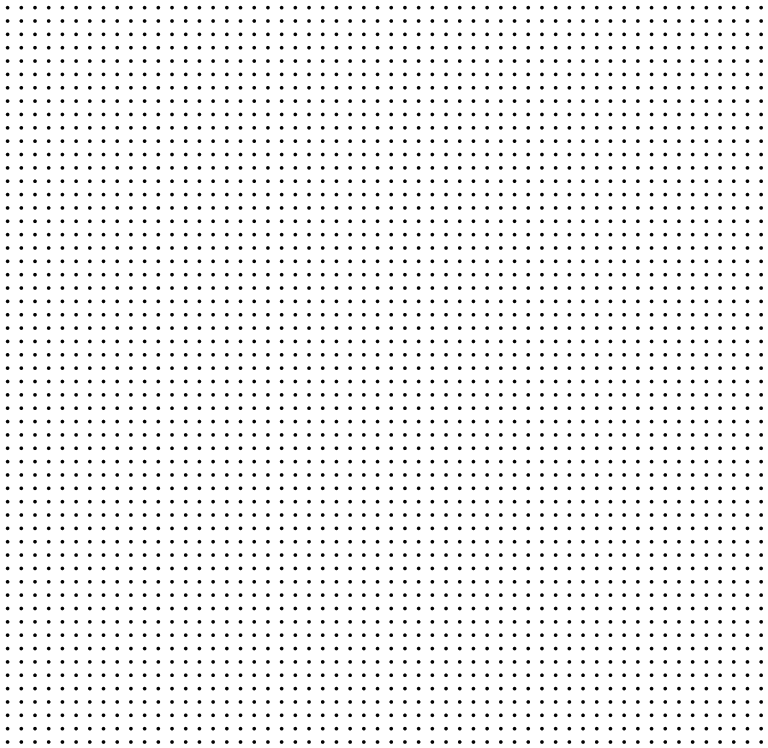
This pattern is drawn by a Shadertoy shader. Its source:

```glsl
// Regular grid of small black round dots on white, 56 across and 56 down.

// Signed distance to the nearest dot edge, in units of the canvas height
float dotGrid(vec2 uv, float aspect) {
    vec2 pitch = vec2(0.01784, 0.01785);
    vec2 firstDot = vec2(0.0099, 0.0080);
    vec2 cell = fract((uv - firstDot) / pitch + 0.5) - 0.5;
    vec2 offset = cell * pitch * vec2(aspect, 1.0);
    return length(offset) - 0.0024;
}

void mainImage(out vec4 fragColor, in vec2 fragCoord) {
    vec2 uv = fragCoord / iResolution.xy;
    float dist = dotGrid(uv, iResolution.x / iResolution.y);

    // One pixel wide edge
    float ink = clamp(0.5 - dist * iResolution.y, 0.0, 1.0);

    vec3 color = mix(vec3(1.0), vec3(0.01), ink);
    fragColor = vec4(color, 1.0);
}
```
